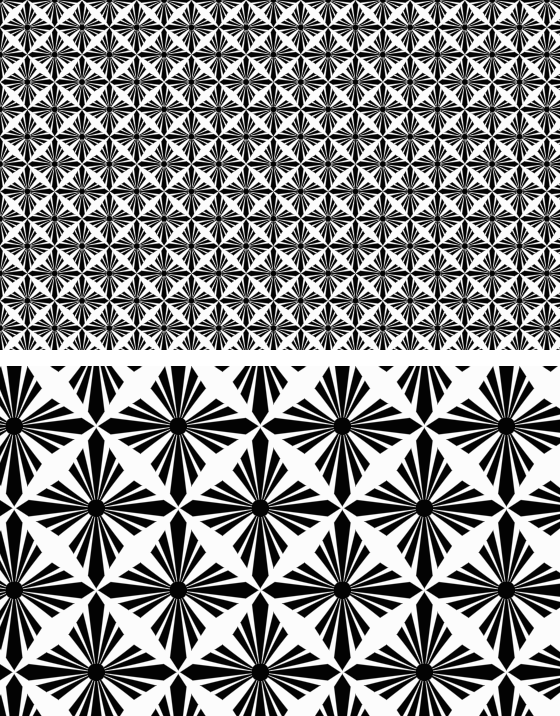
Top: the whole. Bottom: its middle third, enlarged.
A Shadertoy shader for this pattern:

```glsl
// Black fan rosettes on white, staggered on a checkerboard lattice.
// Each rosette is folded into one octant, where three tapering rays are
// joined with a hub and trimmed by a diamond whose white border swells.

// Distance to a wedge-shaped ray that leans outward along its length
float rayDistance(float radius, float angle, float direction, float halfWidth) {
    float bent = direction * (0.9 + 0.17 * radius);
    return radius * (abs(angle - bent) - halfWidth);
}

// Signed distance to one rosette; its diamond tile has corners at unit length
float rosetteDistance(vec2 p) {
    vec2 a = abs(p);
    a = vec2(max(a.x, a.y), min(a.x, a.y));
    float radius = length(a);
    float angle = atan(a.y, max(a.x, 1e-4));

    // Axis spike and the two side rays
    float rays = rayDistance(radius, angle, 0.0, 0.122);
    rays = min(rays, rayDistance(radius, angle, 0.293, 0.083));
    rays = min(rays, rayDistance(radius, angle, 0.545, 0.088));

    // White border: a hairline at the corners, broad at mid edge
    float gap = 0.012 + 0.15 * (1.0 - a.x + a.y);
    float trim = (a.x + a.y - 1.0) * 0.7071 + gap;

    float hub = radius - 0.11;
    return min(max(rays, trim), hub);
}

void mainImage(out vec4 fragColor, in vec2 fragCoord) {
    // Lattice steps counted from the upper left, 12.8 down the canvas
    float pixel = 12.8 / iResolution.y;
    vec2 p = vec2(fragCoord.x, iResolution.y - fragCoord.y) * pixel;

    // Rotate to diagonal axes, pick the nearest rosette, rotate back
    vec2 diagonal = vec2(p.x + p.y, p.x - p.y) * 0.5;
    diagonal = fract(diagonal + 0.5) - 0.5;
    vec2 local = vec2(diagonal.x + diagonal.y, diagonal.x - diagonal.y);

    float ink = 1.0 - smoothstep(-0.8 * pixel, 0.8 * pixel, rosetteDistance(local));
    fragColor = vec4(mix(vec3(0.99), vec3(0.01), ink), 1.0);
}
```
